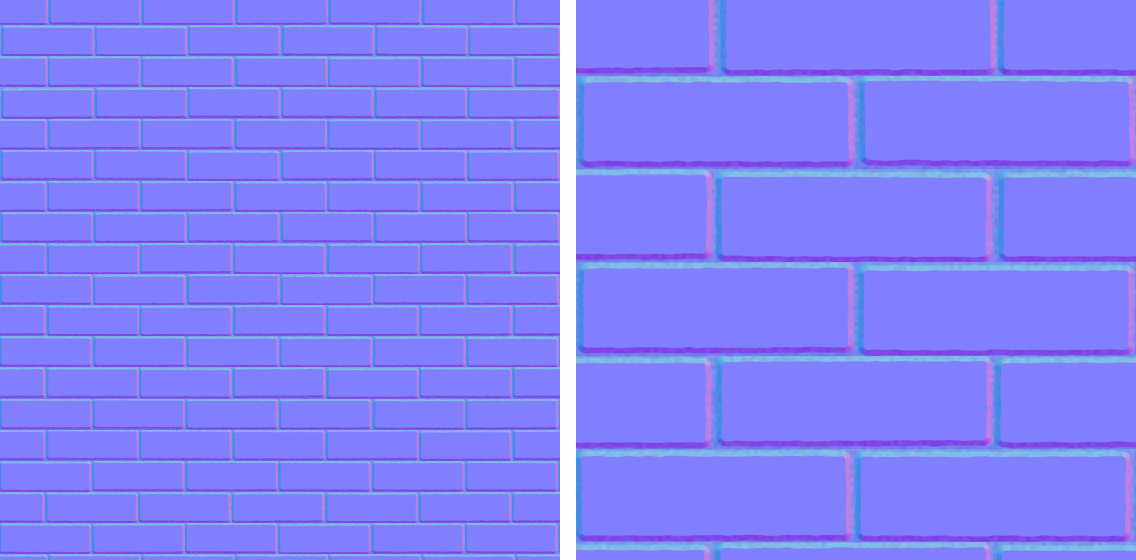
Left: the whole. Right: its middle third, enlarged.
Reproduce this texture map procedurally as a Shadertoy shader.

```glsl
// Tangent-space normal map of a running-bond brick wall with grainy recessed joints.

#define GRID vec2(6.0, 18.0)        // bricks across and courses down
#define ROW_SHIFT 0.19              // height of the lowest joint, in courses
#define JOINT vec2(0.0092, 0.0084)  // joint widths, in canvas units
#define CORNER 0.0022               // brick corner radius
#define BEVEL 0.0030                // width of the sloping edge
#define SLOPE 0.23                  // strength of the edge tint
#define JITTER 0.0009               // offset of single bricks
#define TILT 0.008                  // rotation of single bricks
#define WOBBLE 0.0008               // unevenness of the edges
#define GRAIN 0.45                  // roughness inside the joints
#define FLAT_COLOR vec3(0.50, 0.50, 1.00)
#define MORTAR_COLOR vec3(0.45, 0.56, 0.94)

float hash(vec2 p) {
    return fract(sin(dot(p, vec2(127.1, 311.7))) * 43758.5453);
}

float noise(vec2 p) {
    vec2 i = floor(p), f = fract(p);
    f = f * f * (3.0 - 2.0 * f);
    return mix(mix(hash(i), hash(i + vec2(1, 0)), f.x),
               mix(hash(i + vec2(0, 1)), hash(i + vec2(1, 1)), f.x), f.y);
}

// Distance to a rounded box in z, outward direction in xy
vec3 roundedBox(vec2 p, vec2 halfSize) {
    vec2 q = abs(p) - halfSize + CORNER;
    vec2 outer = max(q, 0.0);
    float d = length(outer) + min(max(q.x, q.y), 0.0) - CORNER;
    return vec3(sign(p) * outer / max(length(outer), 1e-5), d);
}

vec3 wallNormal(vec2 uv, float pixel) {
    // Running bond: alternate courses move half a brick, with a slight drift upward
    float course = uv.y * GRID.y - ROW_SHIFT;
    float row = mod(floor(course), GRID.y);
    float drift = mix(-0.0035, 0.0025, row / (GRID.y - 1.0));
    float along = (uv.x - drift) * GRID.x + 0.5 * mod(row, 2.0);
    vec2 id = vec2(mod(floor(along), GRID.x), row);
    vec2 p = (fract(vec2(along, course)) - 0.5) / GRID;

    // Small placement errors of each brick
    vec2 offset = vec2(hash(id + 3.1), hash(id + 17.7)) - 0.5;
    p -= offset * 2.0 * JITTER;
    p.y += p.x * (hash(id + 41.3) - 0.5) * TILT;
    p.x += p.y * (hash(id + 59.9) - 0.5) * TILT * 3.0;

    vec3 box = roundedBox(p, 0.5 / GRID - 0.5 * JOINT);
    float d = box.z + (noise(uv * 170.0) - 0.5) * WOBBLE;

    // Sloping edge, fading into the floor of the joint
    float soft = max(0.75 * pixel, 0.0005);
    float inJoint = smoothstep(-soft, soft, d);
    float floorMix = smoothstep(BEVEL - soft, BEVEL + 2.0 * soft, d);
    float rough = noise(uv * 420.0) - 0.5;
    float slope = 1.0 + GRAIN * rough;
    vec3 edge = FLAT_COLOR + vec3(box.xy * SLOPE * slope, -0.10);
    edge.g += 0.04 * max(-box.x, 0.0);

    vec2 speckle = vec2(rough, noise(uv * 420.0 + 71.0) - 0.5);
    vec3 mortar = MORTAR_COLOR + vec3(speckle * GRAIN * 0.3, 0.0);
    vec3 joint = mix(edge, mortar, 0.75 * floorMix);
    return mix(FLAT_COLOR, joint, inJoint);
}

void mainImage(out vec4 fragColor, in vec2 fragCoord) {
    vec2 uv = fragCoord / iResolution.xy;
    fragColor = vec4(wallNormal(uv, 1.0 / iResolution.y), 1.0);
}
```
